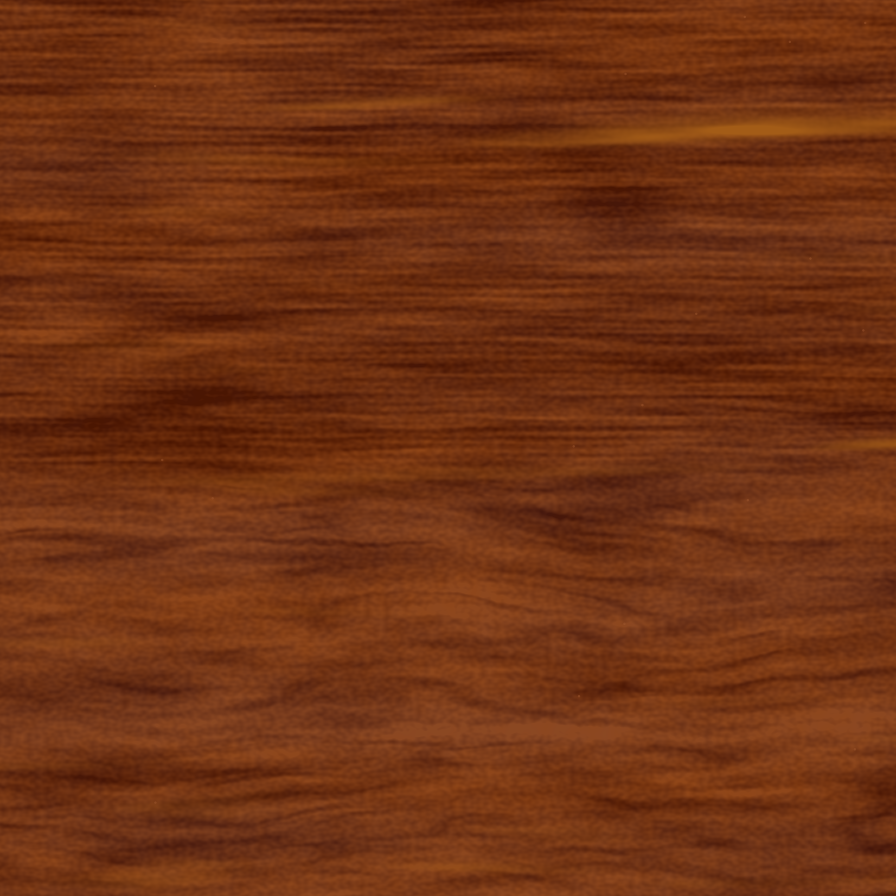
Give the GLSL for this texture, as a three.js fragment shader.

```glsl
varying vec2 vUv;

const vec3 DARK_WOOD = vec3(0.360, 0.140, 0.047);
const vec3 LIGHT_WOOD = vec3(0.512, 0.245, 0.094);
const vec3 GOLD = vec3(0.64, 0.36, 0.09);
const vec3 SPECK_COLOR = vec3(0.62, 0.34, 0.18);
const vec3 DUSTY_SHIFT = vec3(-0.012, 0.004, 0.026);
const float CONTRAST = 1.2;

// Stretched grain frequencies: along x, across y
const vec2 BROAD_FREQ = vec2(1.3, 9.0);
const vec2 STREAK_FREQ = vec2(2.8, 36.0);
const vec2 FINE_FREQ = vec2(6.0, 85.0);
const vec2 HAIR_FREQ = vec2(10.0, 165.0);
const vec2 FIGURE_FREQ = vec2(4.0, 24.0);
const vec2 PORE_FREQ = vec2(140.0, 200.0);
const float RING_COUNT = 105.0;
const float SPECK_CELLS = 15.0;
const float SPECK_RADIUS = 0.002;

// Sapwood streaks: centre x, centre y, half length, half width
const vec4 STREAK_MAIN = vec4(0.82, 0.853, 0.33, 0.017);
const vec4 STREAK_THIN = vec4(0.42, 0.884, 0.16, 0.008);
const vec4 STREAK_EDGE = vec4(1.02, 0.504, 0.13, 0.009);
const vec4 STREAK_SEAM = vec4(0.48, 0.468, 0.42, 0.010);
const vec4 STREAK_BASE = vec4(0.55, 0.030, 0.14, 0.009);

float hash(vec2 p) {
  vec3 q = fract(vec3(p.xyx) * 0.1031);
  q += dot(q, q.yzx + 33.33);
  return fract((q.x + q.y) * q.z);
}

float cornerSlope(vec2 cell, vec2 offset) {
  float angle = 6.2832 * hash(cell);
  return dot(vec2(cos(angle), sin(angle)), offset);
}

float gradientNoise(vec2 p) {
  vec2 i = floor(p), f = fract(p), e = vec2(1.0, 0.0);
  vec2 u = f * f * f * (f * (f * 6.0 - 15.0) + 10.0);
  float low = mix(cornerSlope(i, f), cornerSlope(i + e, f - e), u.x);
  float high = mix(cornerSlope(i + e.yx, f - e.yx), cornerSlope(i + 1.0, f - 1.0), u.x);
  return mix(low, high, u.y);
}

// Tapered lens with a crisp lower edge and a soft upper one
float sapStreak(vec2 p, vec4 shape, float tilt) {
  vec2 d = p - shape.xy;
  float along = d.x / shape.z;
  float across = (d.y - tilt * d.x) / shape.w;
  across *= across < 0.0 ? 1.5 : 0.8;
  float taper = max(1.0 - along * along, 0.0);
  return taper * exp(-across * across * 1.6 / (taper + 0.08));
}

// Dark growth lines along the zero contours of a noise, broken into dashes
float growthLines(vec2 p, vec2 freq, float width) {
  float line = 1.0 - smoothstep(0.0, width, abs(gradientNoise(p * freq + 71.0)));
  return line * smoothstep(-0.15, 0.30, gradientNoise(p * freq * vec2(1.5, 0.6) + 53.0));
}

// Fine, nearly straight grain
float straightGrain(vec2 p) {
  p.y += 0.0025 * gradientNoise(p * vec2(7.0, 20.0) + 77.0);
  float tone = 0.55 * gradientNoise(p * STREAK_FREQ);
  tone += 0.62 * gradientNoise(p * FINE_FREQ + 17.0);
  tone += 0.55 * gradientNoise(p * HAIR_FREQ + 41.0);
  float wobble = 3.0 * gradientNoise(p * vec2(2.0, 14.0) + 5.0);
  float strength = 0.07 + 0.16 * gradientNoise(p * vec2(2.0, 7.0) + 63.0);
  tone += max(strength, 0.0) * sin(6.2832 * RING_COUNT * p.y + wobble);
  return tone - 0.25 * growthLines(p, vec2(2.6, 42.0), 0.16);
}

// Wavy grain with two scales of growth lines
float figuredGrain(vec2 p) {
  p.y += 0.034 * gradientNoise(p * vec2(2.5, 4.0) + 9.0);
  p.y += 0.010 * gradientNoise(p * vec2(9.0, 13.0) + 23.0);
  p.y += 0.0025 * gradientNoise(p * vec2(32.0, 40.0) + 15.0);
  float tone = 0.42 * gradientNoise(p * FIGURE_FREQ + 31.0);
  tone += 0.48 * gradientNoise(p * vec2(7.0, 62.0) + 3.0);
  tone += 0.34 * gradientNoise(p * vec2(14.0, 130.0) + 87.0);
  tone -= 0.46 * growthLines(p, vec2(3.0, 21.0), 0.13);
  return tone + 0.24 - 0.36 * growthLines(p + 4.3, vec2(4.5, 34.0), 0.17);
}

float specks(vec2 p) {
  vec2 cell = floor(p * SPECK_CELLS);
  vec2 jitter = 0.2 + 0.6 * vec2(hash(cell + 7.0), hash(cell + 19.0));
  float dist = length(p - (cell + jitter) / SPECK_CELLS);
  return step(0.91, hash(cell + 101.0)) * (1.0 - smoothstep(0.3 * SPECK_RADIUS, SPECK_RADIUS, dist));
}

void main() {
  vec2 p = vUv;
  vec2 bent = p + vec2(0.0, 0.012 * gradientNoise(p * vec2(1.6, 3.0) + 13.0));

  // Straight grain above blends into figured grain below
  float figured = 1.0 - smoothstep(0.42, 0.52, bent.y);
  float tone = mix(straightGrain(bent) - 0.03, figuredGrain(bent), figured);
  tone += 0.46 * gradientNoise(bent * BROAD_FREQ + 29.0);

  // Dark smoky patches and fine pores
  float smoke = gradientNoise(bent * vec2(3.6, 24.0) + 47.0);
  tone -= 0.50 * smoothstep(0.16, 0.55, smoke);
  tone += 0.36 * gradientNoise(p * PORE_FREQ) + 0.14 * gradientNoise(p * 75.0 + 11.0);
  vec3 color = mix(DARK_WOOD, LIGHT_WOOD, clamp(0.5 + CONTRAST * tone, -0.5, 1.3));

  // Patches drift between warm orange and dusty brown
  float dusty = 0.45 * figured - 0.1 + 1.5 * gradientNoise(bent * vec2(2.0, 13.0) + 83.0);
  color += DUSTY_SHIFT * clamp(dusty + 0.7 * gradientNoise(p * 60.0 + 61.0), -0.8, 1.0);

  // Golden sapwood, frayed along the grain
  float sap = 0.95 * sapStreak(p, STREAK_MAIN, 0.05) + 0.50 * sapStreak(p, STREAK_THIN, 0.05);
  sap += 0.70 * sapStreak(p, STREAK_EDGE, 0.04) + 0.28 * sapStreak(p, STREAK_SEAM, 0.025);
  sap += 0.28 * sapStreak(p, STREAK_BASE, -0.03);
  sap += 0.30 * smoothstep(0.26, 0.6, gradientNoise(bent * vec2(2.4, 30.0) + 91.0));
  sap *= 0.9 + 0.6 * gradientNoise(p * vec2(9.0, 90.0) + 37.0);
  color = mix(color, GOLD, clamp(sap, 0.0, 1.0));

  gl_FragColor = vec4(mix(color, SPECK_COLOR, 0.5 * specks(p)), 1.0);
}
```
